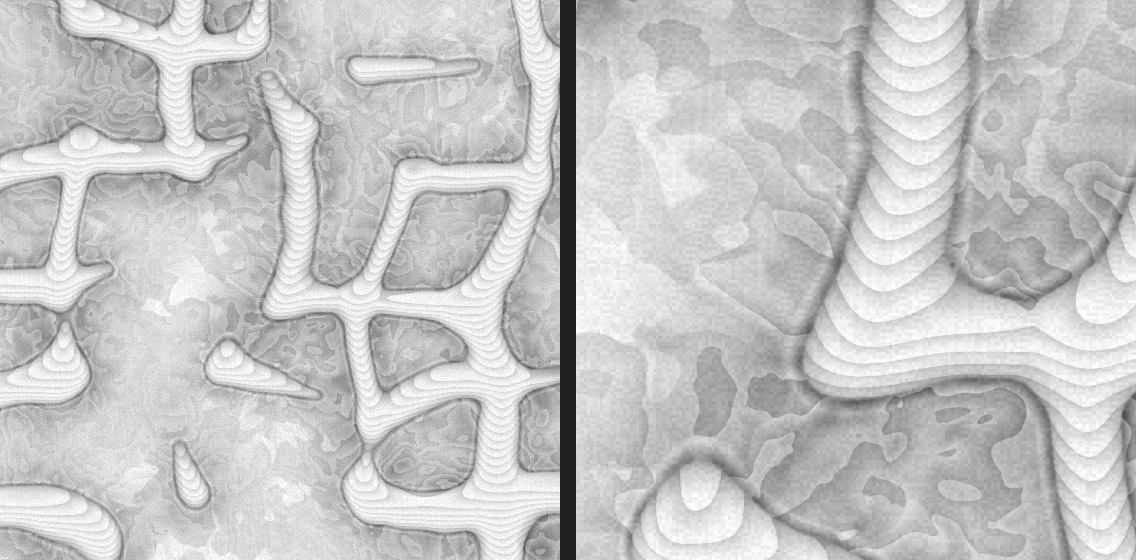
Left, the full canvas; right, a detail of the centre.
Write a WebGL 2 fragment shader that draws this texture.

```glsl
#version 300 es
precision highp float;
// Pale branching ridges, terraced by contour lines, rising from a wrinkled grey ground.
// Ridges are tapered capsules linking jittered grid nodes, blended and bent by noise;
// the ground is warped noise with flakes, darkened around the ridges, under fine grain.

uniform vec2 u_resolution;
out vec4 fragColor;

float hash(vec2 p) {
  return fract(sin(dot(p, vec2(127.1, 311.7))) * 43758.5453);
}

float noise(vec2 p) {
  vec2 i = floor(p), f = fract(p);
  f = f * f * (3.0 - 2.0 * f);
  return mix(mix(hash(i), hash(i + vec2(1, 0)), f.x),
             mix(hash(i + vec2(0, 1)), hash(i + vec2(1, 1)), f.x), f.y);
}

vec2 noise2(vec2 p) {
  return vec2(noise(p), noise(p + 47.3)) - 0.5;
}

float fbm(vec2 p) {
  float sum = 0.0, amp = 0.5;
  for (int i = 0; i < 4; i++) {
    sum += amp * noise(p);
    p = mat2(1.6, 1.2, -1.2, 1.6) * p + 9.7;
    amp *= 0.5;
  }
  return sum;
}

// Sawtooth with a smoothed drop
float terrace(float x) {
  float w = clamp(fwidth(x), 0.02, 0.5), s = fract(x);
  return min(s, (1.0 - s) / w);
}

float smoothMin(float a, float b, float k) {
  float h = max(k - abs(a - b), 0.0) / k;
  return min(a, b) - 0.25 * h * h * k;
}

vec2 node(vec2 cell) {
  return cell + 0.5 + 0.7 * (vec2(hash(cell + 3.1), hash(cell + 8.6)) - 0.5);
}

float nodeRadius(vec2 cell) {
  float h = hash(cell + 15.4);
  return mix(0.022, 0.048, h * h);
}

// Capsule whose radius runs from ra to rb, with a rounded crest
float taper(vec2 p, vec2 a, vec2 b, float ra, float rb) {
  vec2 pa = p - a, ba = b - a;
  float h = clamp(dot(pa, ba) / dot(ba, ba), 0.0, 1.0);
  vec2 v = pa - ba * h;
  return sqrt(dot(v, v) + 0.0001) - mix(ra, rb, h);
}

// x: signed distance to the ridges, y: how closely they crowd around p
vec2 ridges(vec2 p) {
  const float size = 0.2;
  vec2 home = floor(p / size);
  float dist = 1.0, crowd = 0.0;
  for (int y = -2; y <= 1; y++)
  for (int x = -2; x <= 1; x++)
  for (int side = 0; side < 2; side++) {
    vec2 cell = home + vec2(x, y);
    vec2 next = cell + (side == 0 ? vec2(1, 0) : vec2(0, 1));
    float pick = hash(cell * 1.7 + float(side) * 5.3 + 21.0);
    if (pick > 0.54) continue;
    bool stub = pick > 0.31;
    vec2 a = node(cell) * size, b = node(next) * size;
    if (stub) b = mix(a, b, 0.55);
    float d = taper(p, a, b, nodeRadius(cell), stub ? 0.014 : nodeRadius(next));
    dist = smoothMin(dist, d, 0.03);
    crowd += exp(-30.0 * max(d, 0.0));
  }
  return vec2(dist, crowd);
}

void main() {
  vec2 uv = gl_FragCoord.xy / u_resolution.y;

  // Ridge shape
  vec2 bent = uv + 0.075 * noise2(uv * 5.0) + 0.009 * noise2(uv * 21.0);
  vec2 ridge = ridges(bent);
  float d = ridge.x;

  // Wrinkled ground, darker and rougher beside the ridges
  vec2 warped = uv + 0.09 * vec2(fbm(uv * 8.0), fbm(uv * 8.0 + 31.0));
  float relief = fbm(warped * 14.0);
  float wrinkle = terrace(relief * 7.0);
  float shade = (1.0 - exp(-0.8 * ridge.y)) * (0.6 + 0.85 * relief);
  float ground = 0.89 - 0.25 * shade - wrinkle * (0.035 + 0.2 * shade);

  // Pale flakes in loose clusters
  float flakeField = noise(warped * 36.0 + 4.0 * relief);
  float cluster = smoothstep(0.35, 0.6, noise(uv * 7.0 + 12.0));
  float flake = smoothstep(0.64, 0.68, flakeField) * cluster;
  ground += 0.085 * flake * (1.0 - 0.6 * shade);
  ground += 0.025 * smoothstep(0.4, 0.43, noise(warped * 22.0 + 60.0));

  // Terraced ridge surface
  float t = clamp(-d / 0.036, 0.0, 1.0);
  float height = t * (2.0 - t);
  float stripe = terrace((uv.y + 0.034 * height + 0.006 * noise(uv * 12.0)) / 0.0145);
  float rim = 1.0 - smoothstep(0.0, 0.013, -d);
  float surface = 0.965 - 0.17 * stripe * stripe - 0.17 * rim;

  // Join both with a dark outline and a thin light line outside it
  float edge = max(fwidth(d), 0.001);
  float tone = mix(surface, ground, smoothstep(-edge, edge, d));
  tone -= 0.13 * exp(-pow((d - 0.001) / 0.0025, 2.0));
  tone += 0.08 * exp(-pow((d - 0.007) / 0.002, 2.0));

  // Fine grain
  tone += 0.075 * (hash(floor(uv * 512.0)) - 0.5);
  fragColor = vec4(vec3(clamp(tone, 0.0, 1.0)), 1.0);
}
```
